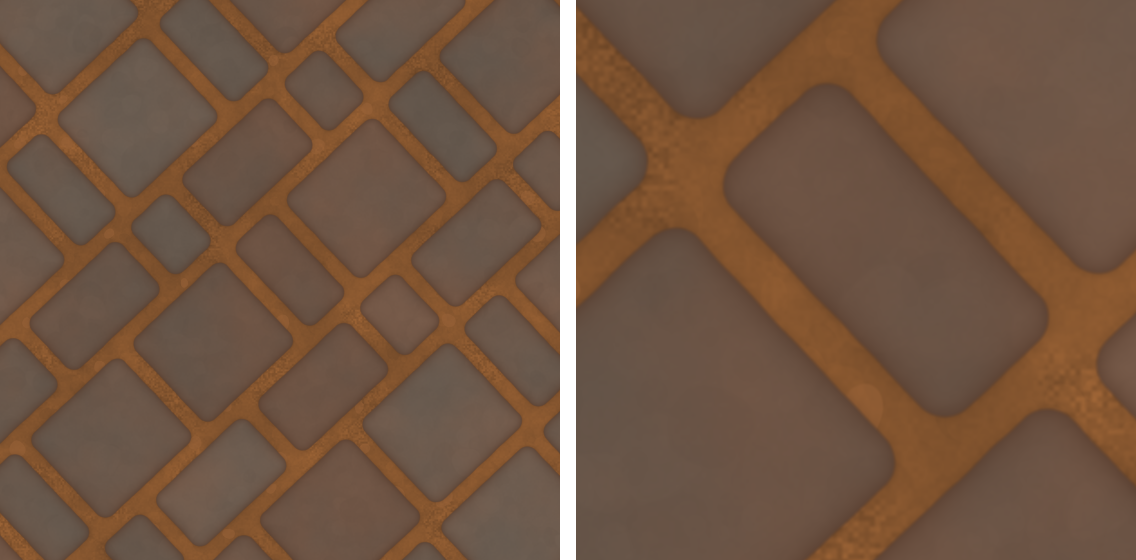
Left: the whole. Right: its middle third, enlarged.
Give the GLSL for this texture, as a three.js fragment shader.

```glsl
// Slanted paving of worn brown stones set in rusty orange mortar.
// Rows and columns alternate wide and narrow spans, five by five per repeat,
// each row sliding sideways; rounded boxes and layered blotches do the rest.
varying vec2 vUv;

float hash(vec2 p) {
  vec3 q = fract(p.xyx * vec3(0.1031, 0.1030, 0.0973));
  q += dot(q, q.yzx + 33.33);
  return fract((q.x + q.y) * q.z);
}

float noise(vec2 p) {
  vec2 i = floor(p), f = fract(p);
  f = f * f * (3.0 - 2.0 * f);
  return mix(mix(hash(i), hash(i + vec2(1.0, 0.0)), f.x),
             mix(hash(i + vec2(0.0, 1.0)), hash(i + 1.0), f.x), f.y);
}

float fbm(vec2 p) {
  float sum = 0.0, gain = 0.5;
  for (int i = 0; i < 4; i++) {
    sum += gain * noise(p);
    p = p * 2.03 + 17.3;
    gain *= 0.5;
  }
  return sum / 0.9375;
}

// Overlapping flat discs, each with its own tone
float blotches(vec2 p) {
  float tone = 0.5;
  vec2 base = floor(p);
  for (int y = -1; y <= 1; y++) {
    for (int x = -1; x <= 1; x++) {
      vec2 cell = base + vec2(float(x), float(y));
      vec2 centre = cell + vec2(hash(cell + 3.1), hash(cell + 47.7));
      float radius = 0.3 + 0.5 * hash(cell + 91.3);
      float cover = 1.0 - smoothstep(radius - 0.1, radius, distance(p, centre));
      tone = mix(tone, hash(cell + 131.9), 0.65 * cover);
    }
  }
  return tone;
}

// Alternating spans (wide, 1, wide, 1, wide) over one unit:
// returns index, offset from the span centre, half length
vec3 span(float x, float wide) {
  float total = 3.0 * wide + 2.0;
  float s = fract(x) * total;
  float pair = floor(s / (wide + 1.0));
  float inPair = s - pair * (wide + 1.0);
  float narrow = step(wide, inPair);
  float halfLength = 0.5 * mix(wide, 1.0, narrow);
  float offset = inPair - narrow * wide - halfLength;
  return vec3(2.0 * pair + narrow, offset / total, halfLength / total);
}

float roundedBox(vec2 p, vec2 halfSize, float radius) {
  vec2 d = abs(p) - halfSize + radius;
  return length(max(d, 0.0)) + min(max(d.x, d.y), 0.0) - radius;
}

void main() {
  // Turn the paving by about 43 degrees
  vec2 p = vec2(vUv.x, 1.0 - vUv.y);
  vec2 q = vec2(0.7286 * p.x - 0.6849 * p.y, 0.6849 * p.x + 0.7286 * p.y);

  // Stone layout
  vec3 row = span(q.y - 0.2062, 1.5);
  float slide = -0.465 + 0.0995 * row.x - 0.011 * mod(row.x, 2.0);
  vec3 column = span(q.x - slide, 2.0);
  vec2 id = vec2(column.x, row.x);
  float d = roundedBox(vec2(column.y, row.y), vec2(column.z, row.z) - 0.0138, 0.02);
  d += 0.0012 * (noise(p * 55.0) - 0.5);

  // Shared wear
  vec2 warped = p + 0.012 * vec2(noise(p * 32.0), noise(p * 32.0 + 40.0));
  float cloud = fbm(p * 9.0 + 5.0) - 0.5;
  float patches = blotches(warped * 27.0) - 0.5;
  float flecks = blotches(warped * 58.0 + 20.0) - 0.5;
  float grain = noise(p * 310.0) - 0.5;

  // Stone: grey to reddish brown, darker toward the rim
  float tint = clamp(hash(id + 7.3) + 1.1 * cloud, 0.0, 1.0);
  vec3 stone = mix(vec3(0.408, 0.356, 0.312), vec3(0.432, 0.330, 0.268), tint);
  stone *= 0.97 + 0.08 * hash(id + 29.1);
  stone *= 1.0 + 0.10 * cloud + 0.06 * patches + 0.03 * flecks + 0.012 * grain;
  float rim = exp(min(d, 0.0) * 125.0);
  stone = mix(stone, vec3(0.335, 0.225, 0.165), 0.65 * rim);

  // Mortar: rusty, mottled, with pale spots and gritty areas
  vec3 mortar = mix(vec3(0.455, 0.295, 0.165), vec3(0.575, 0.365, 0.195),
                    clamp(0.56 + 0.9 * cloud + 0.45 * patches + 0.35 * flecks, 0.0, 1.0));
  float grit = smoothstep(0.5, 0.72, fbm(p * 14.0 + 60.0));
  mortar *= 1.0 + (0.04 + 0.16 * grit) * grain;
  vec2 spotCell = floor(p * 13.0);
  vec2 spotCentre = 0.3 + 0.4 * vec2(hash(spotCell + 11.0), hash(spotCell + 23.0));
  float spotSize = 0.12 + 0.08 * hash(spotCell + 37.0);
  float spot = 1.0 - smoothstep(spotSize - 0.03, spotSize, distance(fract(warped * 13.0), spotCentre));
  spot *= step(0.6, hash(spotCell + 53.0)) * step(0.0, 1.0 - abs(floor(warped.x * 13.0) - spotCell.x)
        - abs(floor(warped.y * 13.0) - spotCell.y) - 0.5);
  mortar = mix(mortar, vec3(0.60, 0.385, 0.22), 0.5 * spot);
  mortar *= 1.0 - 0.10 * exp(-max(d, 0.0) * 350.0);

  gl_FragColor = vec4(mix(stone, mortar, smoothstep(-0.0016, 0.0016, d)), 1.0);
}
```
